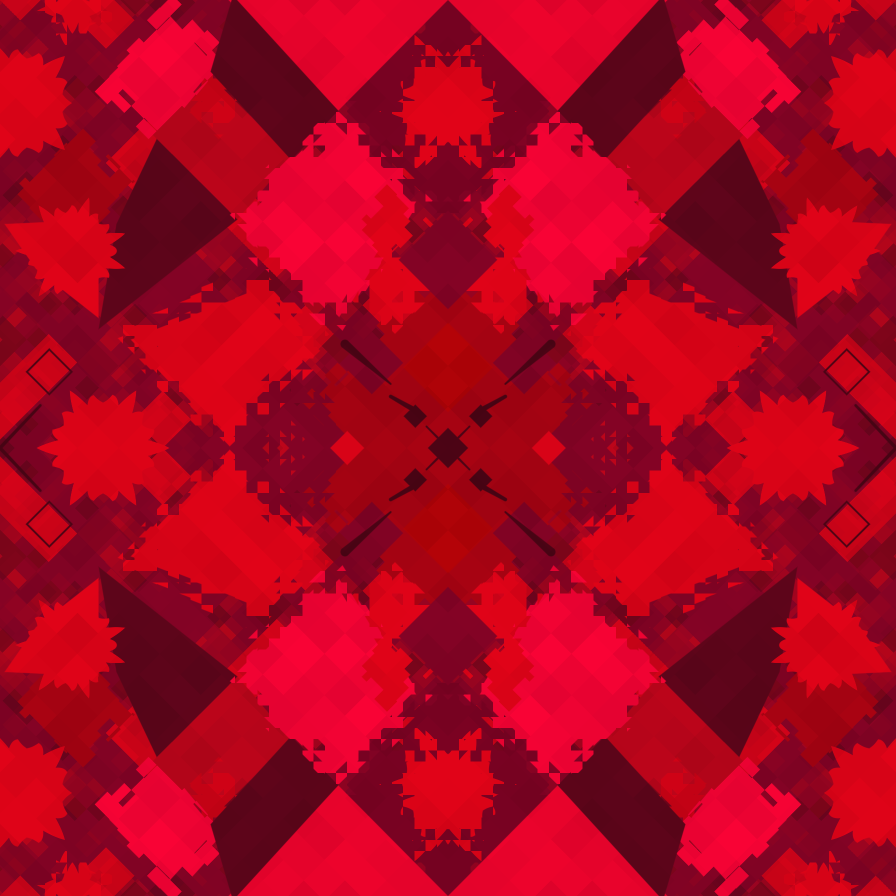
A WebGL 2 fragment shader for this pattern:

```glsl
#version 300 es
precision highp float;
// Mirrored crimson mosaic of stepped diamonds, dark bars and spiky bursts.
uniform vec2 u_resolution;
out vec4 outColor;

const vec3 MAROON = vec3(0.36, 0.02, 0.10);
const vec3 WINE = vec3(0.50, 0.01, 0.14);
const vec3 BRICK = vec3(0.64, 0.01, 0.07);
const vec3 CRIMSON = vec3(0.71, 0.02, 0.10);
const vec3 RED = vec3(0.85, 0.01, 0.09);
const vec3 ROSE = vec3(0.94, 0.01, 0.20);

float hash(vec2 p) {
  vec3 v = fract(p.xyx * vec3(0.1031, 0.1030, 0.0973));
  v += dot(v, v.yzx + 33.33);
  return fract((v.x + v.y) * v.z);
}

vec2 diagonal(vec2 p) { return vec2(p.x + p.y, p.y - p.x) * 0.7071; }

// Shifts each grid cell at random, which breaks edges into steps.
vec2 stepped(vec2 p, float size, float amount) {
  vec2 id = floor(p / size);
  return p + (vec2(hash(id + 7.0), hash(id + 31.0)) - 0.5) * amount;
}

float halfPlane(vec2 p, vec2 a, vec2 b) {
  vec2 e = normalize(b - a);
  return dot(p - a, vec2(e.y, -e.x));
}

// Convex quad with counterclockwise corners.
float quad(vec2 p, vec2 a, vec2 b, vec2 c, vec2 d) {
  return max(max(halfPlane(p, a, b), halfPlane(p, b, c)),
             max(halfPlane(p, c, d), halfPlane(p, d, a)));
}

float diamond(vec2 p, vec2 c, float r) {
  p = abs(p - c);
  return (p.x + p.y - r) * 0.7071;
}

float burst(vec2 p, vec2 c, float r, float spikes) {
  p -= c;
  float t = atan(p.y, p.x) * spikes / 6.28318;
  float spike = abs(fract(t) - 0.5) * 2.0;
  float reach = 0.78 + 0.36 * spike * (0.6 + 0.4 * cos(t * 2.1));
  return length(p) - r * reach;
}

// Line whose half-width runs from w0 to w1.
float taper(vec2 p, vec2 a, vec2 b, float w0, float w1) {
  vec2 e = b - a;
  float t = clamp(dot(p - a, e) / dot(e, e), 0.0, 1.0);
  return length(p - a - e * t) - mix(w0, w1, t);
}

void paint(inout vec3 col, float d, vec3 ink, float soft) {
  col = mix(col, ink, smoothstep(soft, -soft, d));
}

vec3 mosaic(vec2 p) {
  vec2 r = diagonal(p);
  float coarse = hash(floor(r / 0.09) + 11.0);
  float fine = hash(floor(r / 0.038) + 53.0);
  vec3 col = mix(WINE, CRIMSON, smoothstep(0.35, 0.9, coarse * 0.6 + fine * 0.4));
  col = mix(col, MAROON, 0.6 * step(0.86, fine));
  return mix(col, RED, 0.75 * step(0.84, coarse));
}

vec3 pattern(vec2 p, float soft) {
  vec2 j = stepped(p, 0.025, 0.055);
  vec2 k = stepped(diagonal(p), 0.04, 0.05);
  k = vec2(k.x - k.y, k.x + k.y) * 0.7071;
  vec3 col = mosaic(p);

  // Calm centre, with wine patches beside it
  paint(col, diamond(k, vec2(0.0, 0.1), 0.31), BRICK, soft);
  paint(col, diamond(j, vec2(0.38, 0.0), 0.18), WINE, soft);
  paint(col, diamond(p, vec2(0.17, 0.19), 0.07), WINE, soft);
  paint(col, diamond(p, vec2(0.0, 0.18), 0.10), vec3(0.68, 0.01, 0.03), soft);
  paint(col, diamond(j, vec2(0.0, 0.77), 0.25), WINE * 0.93, soft);

  // Outer panels
  paint(col, quad(p, vec2(0.47, 0.51), vec2(0.66, 0.70), vec2(0.53, 0.83), vec2(0.35, 0.65)), CRIMSON, soft);
  paint(col, diamond(k, vec2(0.83, 0.58), 0.13), BRICK, soft);
  paint(col, diamond(j, vec2(0.52, 0.77), 0.06), RED * 0.92, soft);
  paint(col, quad(k, vec2(0.51, 0.88), vec2(0.66, 0.70), vec2(0.78, 0.82), vec2(0.61, 0.99)), ROSE, soft);
  paint(col, quad(p, vec2(0.245, 0.753), vec2(0.49, 1.0), vec2(0.245, 1.2), vec2(0.0, 1.0)), vec3(0.91, 0.01, 0.17), soft);
  paint(col, quad(p, vec2(0.245, 0.753), vec2(0.35, 0.643), vec2(0.53, 0.84), vec2(0.48, 1.01)), MAROON, soft);
  paint(col, quad(p, vec2(0.47, 0.51), vec2(0.78, 0.265), vec2(0.74, 0.5), vec2(0.65, 0.69)), MAROON, soft);

  // Stepped rose and red masses
  paint(col, diamond(j, vec2(0.13, 0.37), 0.09), RED, soft);
  paint(col, quad(j, vec2(0.24, 0.27), vec2(0.48, 0.505), vec2(0.245, 0.74), vec2(0.06, 0.56)), ROSE, soft);
  paint(col, diamond(k, vec2(0.13, 0.50), 0.07), RED, soft);
  paint(col, quad(j, vec2(0.50, 0.02), vec2(0.73, 0.26), vec2(0.42, 0.38), vec2(0.28, 0.23)), RED, soft);
  paint(col, diamond(p, vec2(0.0, 0.42), 0.11), WINE, soft);

  // Bursts and fan
  paint(col, burst(j, vec2(0.0, 0.77), 0.12, 16.0), RED, soft);
  paint(col, burst(p, vec2(0.77, 0.0), 0.13, 18.0), RED, soft);
  paint(col, burst(p, vec2(0.96, 0.77), 0.13, 16.0), RED, soft);
  paint(col, burst(j, vec2(0.83, 0.98), 0.07, 12.0), RED, soft);
  float fan = quad(p, vec2(0.78, 0.29), vec2(0.92, 0.40), vec2(0.99, 0.50), vec2(0.78, 0.51));
  paint(col, min(fan, burst(p, vec2(0.84, 0.44), 0.11, 20.0)), RED, soft);

  // Small diamonds and dark line work
  paint(col, diamond(p, vec2(0.225, 0.0), 0.038), RED, soft);
  paint(col, diamond(j, vec2(0.36, 0.0), 0.04), CRIMSON, soft);
  float lines = taper(p, vec2(0.23, 0.232), vec2(0.128, 0.143), 0.010, 0.002);
  lines = min(lines, taper(p, vec2(0.128, 0.115), vec2(0.075, 0.085), 0.004, 0.006));
  lines = min(lines, diamond(p, vec2(0.073, 0.071), 0.026));
  lines = min(lines, taper(p, vec2(0.0), vec2(0.048), 0.003, 0.002));
  lines = min(lines, taper(p, vec2(1.0, 0.0), vec2(0.91, 0.095), 0.004, 0.003));
  lines = min(lines, abs(diamond(p, vec2(0.89, 0.17), 0.05)) - 0.002);
  paint(col, min(lines, diamond(p, vec2(0.0), 0.045)), MAROON * 0.8, soft);

  // Faint tonal facets
  return col * (0.95 + 0.09 * hash(floor(diagonal(p) / 0.065) + 91.0));
}

void main() {
  float soft = 1.2 / min(u_resolution.x, u_resolution.y);
  vec3 sum = vec3(0.0);
  for (int i = 0; i < 4; i++) {
    vec2 offset = vec2(i & 1, i >> 1) * 0.5 - 0.25;
    vec2 uv = (gl_FragCoord.xy + offset) / u_resolution;
    sum += pattern(abs(uv * 2.0 - 1.0), soft);
  }
  outColor = vec4(sum * 0.25, 1.0);
}
```
